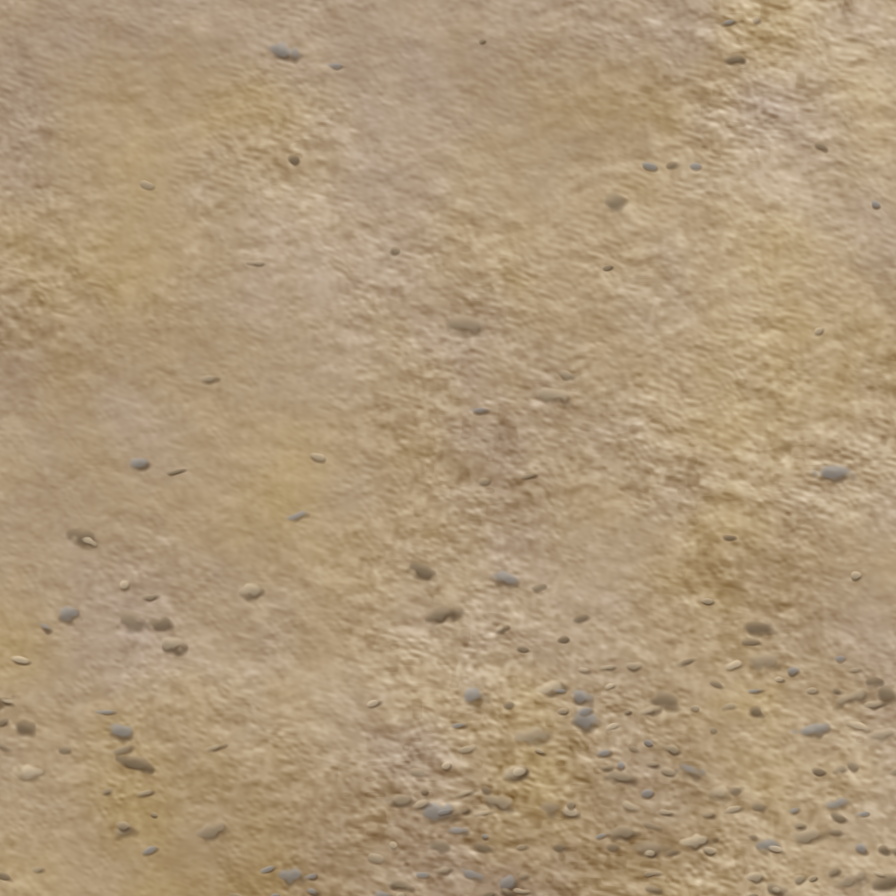
Write a Shadertoy shader that draws this texture.

```glsl
float hash(vec2 p) {
    return fract(sin(dot(p, vec2(127.1, 311.7))) * 43758.5453);
}

mat2 rotate(float a) {
    return mat2(cos(a), sin(a), -sin(a), cos(a));
}

// Smooth value noise centred on zero
float noise(vec2 p) {
    vec2 i = floor(p), f = fract(p);
    f = f * f * (3.0 - 2.0 * f);
    float low = mix(hash(i), hash(i + vec2(1, 0)), f.x);
    float high = mix(hash(i + vec2(0, 1)), hash(i + vec2(1, 1)), f.x);
    return mix(low, high, f.y) - 0.5;
}

float fbm(vec2 p) {
    float sum = 0.0, weight = 0.6;
    for (int i = 0; i < 5; i++) {
        sum += weight * noise(p);
        p = rotate(0.6) * p * 2.03 + 17.3;
        weight *= 0.55;
    }
    return sum;
}

float blob(vec2 p, vec2 centre, vec2 radius) {
    vec2 d = (p - centre) / radius;
    return exp(-dot(d, d));
}

// Fine grains, wider than tall, at slightly varied angles
float grains(vec2 p) {
    float sum = 0.0, scale = 34.0, weight = 1.3;
    for (int i = 0; i < 4; i++) {
        float angle = 0.3 * sin(float(i) * 2.4 + 0.6);
        vec2 q = rotate(angle) * p * vec2(1.0, 1.6) * scale + float(i) * 31.7;
        sum += weight * (noise(q) - 0.5 * noise(q + vec2(0.3, 0.8)));
        scale *= 1.65;
        weight *= 1.12;
    }
    return sum;
}

// Scattered stones with a lit top and a shadow below
vec3 addStones(vec3 ground, vec2 p, float count, float size) {
    vec2 home = floor(p * count);
    for (int y = -1; y <= 1; y++)
    for (int x = -1; x <= 1; x++) {
        vec2 id = home + vec2(x, y);
        vec2 centre = (id + 0.2 + 0.6 * vec2(hash(id + 3.1), hash(id + 8.7))) / count;
        float cluster = smoothstep(-0.15, 0.2, fbm(centre * 5.0 + 40.0));
        float density = 0.012 + 0.38 * cluster * smoothstep(0.46, 0.2, centre.y);
        if (hash(id + count) > density) continue;

        float tone = hash(id + 21.4);
        vec2 radius = size * vec2(0.7 + 0.9 * hash(id + 5.5), 0.4 + 0.3 * hash(id + 6.6));
        vec2 d = rotate(0.7 * (hash(id + 9.2) - 0.5)) * (p - centre);
        float ragged = 0.9 * noise(p * 130.0 + id);
        float body = smoothstep(1.35, 0.55, length(d / radius) + ragged);
        vec2 drop = d + vec2(-0.25, 0.75) * radius;
        float shadow = smoothstep(1.5, 0.4, length(drop / radius) + ragged);

        vec3 stone = mix(vec3(0.50, 0.43, 0.34), vec3(0.80, 0.73, 0.62), tone);
        stone = mix(stone, vec3(0.58, 0.56, 0.54), step(0.8, hash(id + 14.0)));
        stone *= 1.0 + 0.15 * clamp(d.y / radius.y, -1.0, 1.0);
        ground = mix(ground, vec3(0.30, 0.23, 0.16), shadow * (0.35 + 0.4 * hash(id + 2.0)));
        ground = mix(ground, stone, body * 0.75);
    }
    return ground;
}

void mainImage(out vec4 fragColor, in vec2 fragCoord) {
    vec2 p = fragCoord / iResolution.y;
    vec2 warped = p + 0.05 * vec2(fbm(p * 6.0), fbm(p * 6.0 + 9.0));

    // Broad light and dark areas
    float light = 2.6 * fbm(warped * vec2(3.0, 4.5) + 5.0);
    light += 1.0 * blob(warped, vec2(0.88, 0.78), vec2(0.30, 0.32));
    light += 0.4 * blob(warped, vec2(0.25, 0.83), vec2(0.25, 0.15));
    light += 0.5 * blob(warped, vec2(0.92, 0.12), vec2(0.14, 0.12));
    light -= 0.6 * blob(warped, vec2(0.10, 0.62), vec2(0.30, 0.12));
    light -= 0.7 * blob(warped, vec2(0.60, 0.42), vec2(0.20, 0.09));
    light -= 0.9 * blob(warped, vec2(0.86, 0.36), vec2(0.09, 0.06));
    light -= 0.5 * blob(warped, vec2(0.40, 0.08), vec2(0.45, 0.16));

    // Smooth dust on the left, rougher soil on the right and below
    float rough = 0.7 + 0.35 * smoothstep(0.3, 0.7, warped.x + 0.4 * (0.5 - p.y));
    rough += 1.3 * fbm(warped * 6.0 + 23.0);
    float grain = grains(p + 0.006 * vec2(noise(p * 30.0), noise(p * 30.0 + 7.0)));
    light += grain * clamp(rough, 0.45, 1.5);

    // Dark pits gather in the rough patches
    float pits = smoothstep(0.13, 0.32, noise(p * vec2(75, 115) + 60.0));
    light -= 0.9 * pits * smoothstep(0.75, 1.3, rough);

    vec3 color = vec3(0.68, 0.592, 0.472) + light * vec3(0.056, 0.061, 0.064);
    color += fbm(warped * 7.0 + 71.0) * vec3(0.02, 0.005, -0.09);
    color = addStones(color, p, 24.0, 0.0115);
    color = addStones(color, p + 0.37 / 43.0, 43.0, 0.006);
    fragColor = vec4(clamp(color, 0.0, 1.0), 1.0);
}
```
